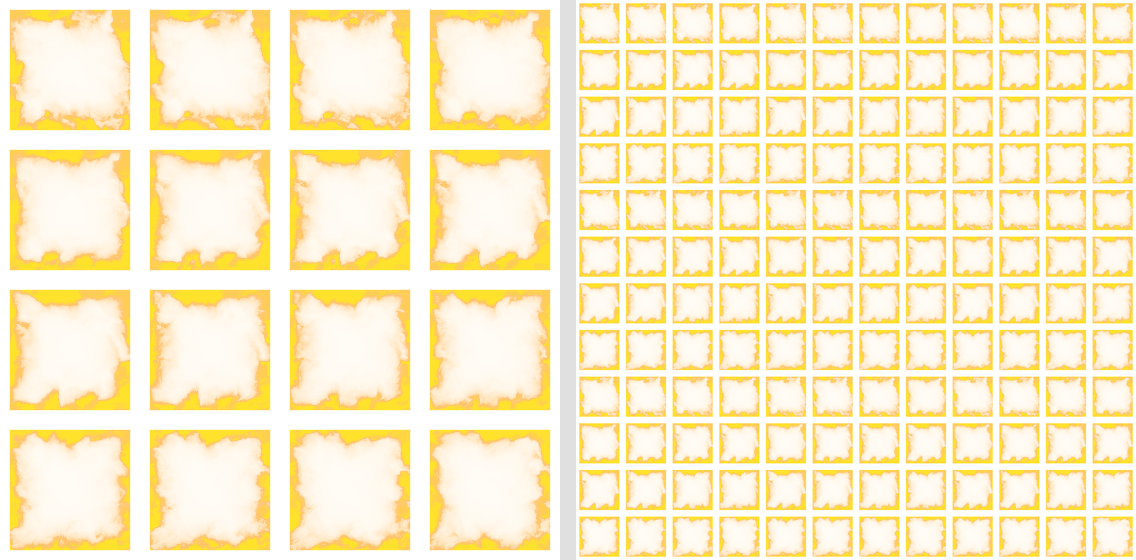
Left: one tile. Right: repeated 3 by 3.
This pattern is drawn by a WebGL 2 fragment shader. Its source:

```glsl
#version 300 es
precision highp float;

uniform vec2 u_resolution;
out vec4 outColor;

const float REPEATS = 4.0;        // panels across and down
const float PANEL_SIZE = 0.86;    // panel side as a share of its cell
const float BURN_DEPTH = 0.064;   // mean depth of the burnt rim, in panels
const float RAGGEDNESS = 0.30;    // how far noise pushes the rim
const float CORNER_BLEND = 0.10;  // extra burn in the corners
const float RIM_SCALE = 6.0;      // noise cells across a panel
const float WARP = 1.5;           // swirl of the noise
const float FRAME_STEP = 0.13;    // drift of the noise between panels
const float SCORCH_WIDTH = 0.014; // dark line just inside the rim
const float GLOW_WIDTH = 0.085;   // soft stain toward the centre
const float VEIN_STRENGTH = 0.38;

const vec3 GUTTER = vec3(1.0);
const vec3 PAPER  = vec3(1.0, 0.988, 0.965);
const vec3 SCORCH = vec3(1.0, 0.765, 0.43);
const vec3 AMBER  = vec3(1.0, 0.80, 0.34);
const vec3 FLAME  = vec3(1.0, 0.885, 0.17);

// Integer hash of a lattice point, 0 to 1
float hash(ivec3 cell) {
    uvec3 v = uvec3(cell) * 1664525u + 1013904223u;
    v.x += v.y * v.z;
    v.y += v.z * v.x;
    v.z += v.x * v.y;
    v ^= v >> 16u;
    v.x += v.y * v.z;
    return float(v.x >> 8u) / 16777216.0;
}

float valueNoise(vec3 p) {
    ivec3 i = ivec3(floor(p));
    vec3 f = fract(p);
    f = f * f * f * (f * (f * 6.0 - 15.0) + 10.0);
    vec4 near = vec4(hash(i), hash(i + ivec3(1, 0, 0)),
                     hash(i + ivec3(0, 1, 0)), hash(i + ivec3(1, 1, 0)));
    i.z += 1;
    vec4 far = vec4(hash(i), hash(i + ivec3(1, 0, 0)),
                    hash(i + ivec3(0, 1, 0)), hash(i + ivec3(1, 1, 0)));
    vec4 s = mix(near, far, f.z);
    vec2 row = mix(s.xz, s.yw, f.x);
    return mix(row.x, row.y, f.y);
}

float fbm(vec3 p) {
    float sum = 0.0, amplitude = 0.5, total = 0.0;
    for (int octave = 0; octave < 5; octave++) {
        sum += amplitude * valueNoise(p);
        total += amplitude;
        amplitude *= 0.5;
        p = p * vec3(2.03, 2.03, 1.5) + vec3(17.3, 9.1, 5.7);
    }
    return sum / total;
}

float smoothMin(float a, float b, float k) {
    float h = max(k - abs(a - b), 0.0) / k;
    return min(a, b) - h * h * k * 0.25;
}

vec3 burntPanel(vec2 p, float frame) {
    // Warped noise that drifts slowly from panel to panel
    vec3 q = vec3(p * RIM_SCALE, frame * FRAME_STEP);
    vec2 swirl = vec2(fbm(q + vec3(31.0, 7.0, 3.0)), fbm(q + vec3(5.0, 43.0, 11.0))) - 0.5;
    vec3 warped = q + vec3(swirl * WARP, 0.0);
    float rough = fbm(warped);
    float detail = fbm(warped * vec3(1.6, 1.6, 1.0) + vec3(61.0, 23.0, 8.0));

    // Distance to the panel edge, made ragged
    vec2 side = 0.5 - abs(p - 0.5);
    float edge = smoothMin(side.x, side.y, CORNER_BLEND);
    float depth = edge + RAGGEDNESS * (rough - 0.5) - BURN_DEPTH;

    // Stained paper inside the rim
    float inward = max(depth, 0.0);
    float stain = 0.55 * exp(-inward / SCORCH_WIDTH)
                + 0.45 * exp(-inward / GLOW_WIDTH) * (0.45 + 1.1 * detail);

    // Thin broken veins
    float vein = 1.0 - smoothstep(0.0, 0.035, abs(detail - 0.5));
    float patches = smoothstep(0.44, 0.62, fbm(q * vec3(0.9, 0.9, 1.0) + vec3(13.0, 71.0, 2.0)));
    stain += VEIN_STRENGTH * vein * patches * exp(-inward / 0.06);
    vec3 paper = mix(PAPER, SCORCH, clamp(stain, 0.0, 1.0));

    // Mottled flame outside it
    float flame = smoothstep(0.002, 0.034, -depth);
    vec3 mottled = mix(AMBER, FLAME, smoothstep(0.34, 0.54, detail));
    return mix(paper, mottled, flame);
}

void main() {
    vec2 grid = gl_FragCoord.xy / u_resolution * REPEATS;
    vec2 cell = mod(floor(grid), REPEATS);
    vec2 local = fract(grid) - 0.5;

    // Panels are numbered from the top left, row by row
    float frame = cell.x + (REPEATS - 1.0 - cell.y) * REPEATS;
    vec3 panel = burntPanel(local / PANEL_SIZE + 0.5, frame);

    // Smooth square cut-out on the gutter
    float pixel = REPEATS / min(u_resolution.x, u_resolution.y);
    float outside = max(abs(local.x), abs(local.y)) - 0.5 * PANEL_SIZE;
    float cover = clamp(0.5 - outside / pixel, 0.0, 1.0);
    outColor = vec4(mix(GUTTER, panel, cover), 1.0);
}
```
